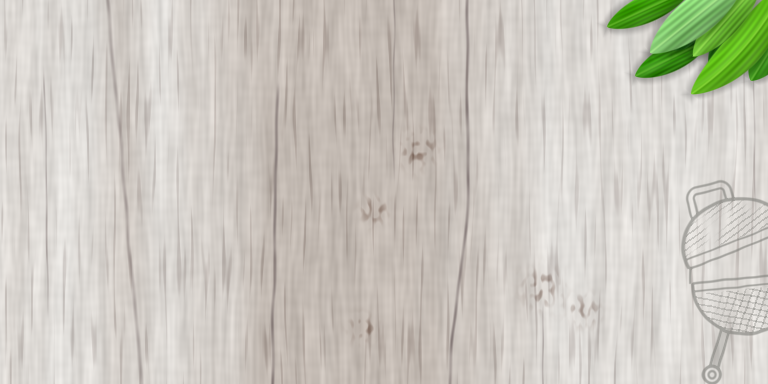
Reproduce this texture procedurally as a Shadertoy shader.

```glsl
// Pale wooden board with green leaves in the top corner and an ink sketch of a kettle grill.

vec2 gradientAt(vec2 cell) {
    vec3 h = fract(cell.xyx * vec3(.1031, .1030, .0973));
    h += dot(h, h.yzx + 33.33);
    float angle = 6.2832 * fract((h.x + h.y) * h.z);
    return vec2(cos(angle), sin(angle));
}

float gradientNoise(vec2 p) {
    vec2 i = floor(p), f = p - i, u = f * f * f * (f * (f * 6. - 15.) + 10.);
    vec2 e = vec2(0, 1);
    float low = mix(dot(gradientAt(i), f), dot(gradientAt(i + e.yx), f - e.yx), u.x);
    float high = mix(dot(gradientAt(i + e), f - e), dot(gradientAt(i + 1.), f - 1.), u.x);
    return mix(low, high, u.y);
}

float fill(float d) {
    float aa = 1. / iResolution.y;
    return 1. - smoothstep(-aa, aa, d);
}

float stroke(float d, float halfWidth) { return fill(abs(d) - halfWidth); }

float ellipse(vec2 p, vec2 r) { return (length(p / r) - 1.) * min(r.x, r.y); }

float segment(vec2 p, vec2 a, vec2 b) {
    vec2 ab = b - a;
    return length(p - a - ab * clamp(dot(p - a, ab) / dot(ab, ab), 0., 1.));
}

// Split in the board around the line x, fading out beyond the heights lo and hi
float crack(vec2 p, float x, float lo, float hi, float halfWidth) {
    float wobble = .006 * gradientNoise(vec2(x * 40., p.y * 7.));
    float reach = smoothstep(lo - .04, lo + .04, p.y) * (1. - smoothstep(hi - .04, hi + .04, p.y));
    float broken = .75 + .6 * gradientNoise(vec2(x * 9., p.y * 16.));
    return reach * broken * (1. - smoothstep(0., halfWidth * 2., abs(p.x - x - wobble)));
}

vec3 wood(vec2 p) {
    vec2 q = p + vec2(.012 * gradientNoise(p * vec2(4, 2.5)), 0);
    // Broad bands of tan and pale timber
    float tan_ = smoothstep(.4, .78, q.x) * (1. - smoothstep(1.02, 1.5, q.x));
    tan_ += .4 * exp(-pow((q.x - .31 - .05 * (1. - q.y)) / .06, 2.));
    tan_ += .35 * gradientNoise(q * vec2(9, .8)) + .2 * gradientNoise(q * vec2(22, 2)) + .1;
    vec3 col = mix(vec3(.885, .875, .86), vec3(.765, .73, .70), clamp(tan_, 0., 1.));

    // Grain in ever finer fibres
    float grain = 0.;
    vec2 scale = vec2(28, 1.6);
    for (int i = 0; i < 3; i++) {
        grain += gradientNoise(q * scale + float(i) * 17.);
        scale *= vec2(1.9, 2.6);
    }
    col += .055 * grain;
    float pores = smoothstep(.18, .5, gradientNoise(q * vec2(85, 5) + 40.));
    col -= pores * vec3(.10, .11, .11);
    col += .02 * gradientNoise(p * vec2(18, 50));

    // Long cracks
    float lean = 1.217 - .045 * (1. - smoothstep(0., .52, p.y));
    float split = crack(p, lean, -.1, 1.1, .0035);
    split += crack(p, .708 + .018 * p.y, -.1, .76, .0035);
    split += .6 * crack(p, .37 - .09 * p.y, -.1, 1.1, .004);
    split += .5 * crack(p, 1.026, .55, 1.1, .002);
    split += .6 * crack(p, 1.414, -.1, .19, .002);
    split += .5 * crack(p, .13 - .02 * p.y, .2, .8, .002);
    split += .4 * crack(p, 1.965, .45, .8, .002);
    col = mix(col, vec3(.42, .37, .37), clamp(.75 * split, 0., 1.));

    // Small knots: centre and radius
    vec3 knots[5] = vec3[5](vec3(1.09, .61, .04), vec3(.975, .45, .03), vec3(1.415, .25, .045),
                            vec3(1.52, .19, .035), vec3(.945, .145, .03));
    for (int i = 0; i < 5; i++) {
        float near = exp(-dot(p - knots[i].xy, p - knots[i].xy) / (knots[i].z * knots[i].z));
        float flecks = smoothstep(-.05, .4, gradientNoise(p * vec2(65, 38)));
        col -= near * (.03 + .3 * flecks) * vec3(.8, .95, 1);
    }
    return col;
}

void leaf(inout vec3 col, vec2 p, vec2 tip, vec2 base, float width, float bend, vec3 tint) {
    vec2 axis = normalize(base - tip);
    float len = length(base - tip), along = dot(p - tip, axis);
    float t = clamp(along / len, 0., 1.), bulge = 4. * t * (1. - t);
    float side = dot(p - tip, vec2(-axis.y, axis.x)) - bend * bulge;
    float edge = max(abs(side) - width * pow(bulge, .75), max(-along, along - len));
    col *= 1. - .22 * (1. - smoothstep(0., .025, edge));

    float across = side / width;
    vec3 body = tint * (1. + .2 * across + .1 * sin(across * 22.) * bulge);
    body += .14 * gradientNoise(vec2(across * 3., t * 2.) + tip * 30.);
    body = mix(body, tint + vec3(.2, .18, .14), .7 * stroke(side, .0025));
    col = mix(col, body, fill(edge));
}

float grillInk(vec2 p) {
    p += .003 * vec2(gradientNoise(p * 22.), gradientNoise(p * 22. + 9.));
    float lid = ellipse(p - vec2(1.927, .357), vec2(.148, .125));
    float bowl = ellipse(p - vec2(1.94, .27), vec2(.138, .14));
    float rim = p.y - .297 - .4 * (p.x - 1.79);
    float band = p.y - .262 - .1 * (p.x - 1.8);
    float above = fill(-rim), below = fill(band), inBowl = fill(bowl);

    // Outlines, rims and the gap between the halves
    float ink = stroke(lid, .004) * above + stroke(bowl, .004) * below;
    ink += fill(lid) * (stroke(rim, .003) + stroke(rim - .026, .0025));
    ink += inBowl * (stroke(band, .003) + stroke(band + .022, .0025));
    ink += stroke(bowl - .006, .003) * fill(rim) * fill(-band);

    // Hatching
    float lidLines = stroke(fract((p.y - .75 * p.x) * 55.) - .5, .14);
    float lidShade = smoothstep(-.15, .2, gradientNoise(p * vec2(16, 11)) + .1);
    ink += .55 * lidLines * lidShade * fill(lid) * fill(.03 - rim);
    float bowlLines = stroke(fract((p.y + .2 * p.x) * 62.) - .5, .14);
    bowlLines += stroke(fract((p.x - .35 * p.y) * 52.) - .5, .13) * smoothstep(1.82, 1.95, p.x);
    ink += .5 * bowlLines * inBowl * fill(band + .03);

    // Handle
    vec2 h = mat2(.966, -.259, .259, .966) * (p - vec2(1.852, .472));
    vec2 corner = abs(h) - vec2(.03, .02);
    float handle = length(max(corner, 0.)) + min(max(corner.x, corner.y), 0.) - .02;
    ink += stroke(abs(handle) - .009, .003) * fill(-lid);

    // Leg and wheel
    float leg = segment(p, vec2(1.887, .135), vec2(1.860, .045)) - .011;
    float wheel = length(p - vec2(1.854, .024));
    ink += (stroke(leg, .003) + .4 * fill(leg)) * fill(-bowl) * fill(.024 - wheel);
    ink += stroke(wheel - .022, .004) + stroke(wheel - .009, .003);
    return clamp(ink, 0., 1.);
}

void mainImage(out vec4 fragColor, in vec2 fragCoord) {
    vec2 p = fragCoord / iResolution.y;
    vec3 col = wood(p);
    col = mix(col, vec3(.5, .5, .48), .62 * grillInk(p));

    // Leaves, from back to front
    leaf(col, p, vec2(1.955, .79), vec2(2.07, .97), .045, 0., vec3(.23, .56, .1));
    leaf(col, p, vec2(1.848, .823), vec2(1.93, .96), .03, 0., vec3(.13, .43, .07));
    leaf(col, p, vec2(1.654, .802), vec2(1.85, .90), .035, 0., vec3(.2, .54, .06));
    leaf(col, p, vec2(1.75, .87), vec2(1.85, .95), .025, 0., vec3(.15, .44, .11));
    leaf(col, p, vec2(1.581, .93), vec2(1.8, 1.03), .036, 0., vec3(.23, .57, .05));
    leaf(col, p, vec2(1.8, .755), vec2(2.045, 1.04), .05, -.025, vec3(.36, .69, .1));
    leaf(col, p, vec2(1.805, .853), vec2(1.98, 1.05), .04, 0., vec3(.42, .72, .2));
    leaf(col, p, vec2(1.693, .862), vec2(1.94, 1.06), .05, 0., vec3(.5, .76, .43));
    fragColor = vec4(clamp(col, 0., 1.), 1);
}
```
